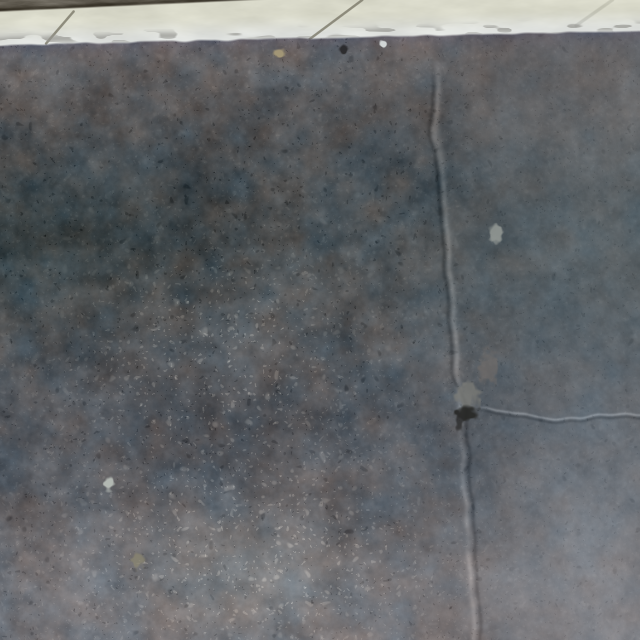
Write a Shadertoy shader that draws this texture.

```glsl
float hash(vec2 p) {
    return fract(sin(dot(p, vec2(127.1, 311.7))) * 43758.545);
}

float noise(vec2 p) {
    vec2 i = floor(p), f = fract(p);
    f = f * f * (3.0 - 2.0 * f);
    return mix(mix(hash(i), hash(i + vec2(1, 0)), f.x),
               mix(hash(i + vec2(0, 1)), hash(i + vec2(1, 1)), f.x), f.y);
}

float fbm(vec2 p) {
    float sum = 0.0, amp = 0.5;
    for (int i = 0; i < 5; i++) {
        sum += amp * noise(p);
        p = mat2(1.6, 1.2, -1.2, 1.6) * p + 7.3;
        amp *= 0.5;
    }
    return sum / 0.97;
}

float segment(vec2 p, vec2 a, vec2 b) {
    vec2 d = b - a;
    return length(p - a - d * clamp(dot(p - a, d) / dot(d, d), 0.0, 1.0));
}

// Soft elliptical glow
float glow(vec2 p, vec2 center, vec2 size) {
    vec2 d = (p - center) / size;
    return exp(-dot(d, d));
}

// Irregular spot with a smooth rim
float spot(vec2 p, vec2 center, vec2 size) {
    float ragged = 0.7 * (noise(p * 160.0) - 0.5);
    return 1.0 - smoothstep(0.55, 1.25, length((p - center) / size) + ragged);
}

// Scattered grains, one per occupied cell
float grains(vec2 p, float scale, float density, float seed) {
    vec2 q = p * scale + 0.5 * vec2(noise(p * scale * 1.7), noise(p * scale * 1.7 + 31.0));
    vec2 cell = floor(q);
    vec2 center = 0.3 + 0.4 * vec2(hash(cell + seed), hash(cell + seed + 17.0));
    float radius = mix(0.12, 0.3, hash(cell + seed + 41.0));
    float present = step(hash(cell + seed + 73.0), density);
    return present * (1.0 - smoothstep(radius * 0.3, radius, length(fract(q) - center)));
}

vec3 wallColor(vec2 p) {
    // Weathered vertical gradient
    vec3 c = mix(vec3(0.475, 0.472, 0.487), vec3(0.335, 0.350, 0.373), smoothstep(0.0, 0.36, p.y));
    c = mix(c, vec3(0.280, 0.302, 0.315), smoothstep(0.30, 0.62, p.y));
    c = mix(c, vec3(0.375, 0.370, 0.375), smoothstep(0.64, 0.93, p.y));

    // Broad pale, dark and brown areas
    c += vec3(0.070, 0.085, 0.092) * glow(p, vec2(1.02, 0.55), vec2(0.27, 0.34));
    c += 0.055 * glow(p, vec2(0.98, 0.20), vec2(0.20, 0.18));
    c -= vec3(0.045, 0.035, 0.040) * glow(p, vec2(0.04, 0.62), vec2(0.28, 0.13));
    c -= 0.035 * glow(p, vec2(0.36, 0.72), vec2(0.10, 0.10));
    c -= 0.030 * glow(p, vec2(0.18, 0.30), vec2(0.25, 0.10));
    c += vec3(0.070, 0.055, 0.045) * glow(p, vec2(0.33, 0.46), vec2(0.16, 0.12));
    c += vec3(0.025, 0.020, 0.005) * glow(p, vec2(0.38, 0.10), vec2(0.16, 0.10));

    // Mottling and fine tone variation, rougher on the left
    float rough = mix(1.0, 0.55, smoothstep(0.55, 0.85, p.x));
    float blotch = fbm(p * vec2(13.0, 11.0)) - 0.5;
    float tint = fbm(p * 24.0 + 50.0) - 0.5;
    c += 0.16 * rough * blotch;
    c += 0.14 * rough * (fbm(p * 48.0 + 9.0) - 0.5);
    c += 0.055 * (fbm(p * 150.0) - 0.5);
    c += vec3(0.10, 0.01, -0.05) * tint * rough;

    // Pebbles and pits
    float cluster = 0.25 + glow(p, vec2(0.34, 0.43), vec2(0.20, 0.16))
                  + glow(p, vec2(0.40, 0.13), vec2(0.26, 0.13));
    for (int i = 0; i < 3; i++) {
        float k = float(i);
        float scale = 42.0 + 34.0 * k;
        c += vec3(0.11, 0.105, 0.095) * rough * min(cluster, 1.0) * grains(p, scale, 0.36, 5.0 + k);
        c -= 0.07 * rough * grains(p + 0.37, scale * 1.2, 0.13, 25.0 + k);
    }
    return c;
}

vec3 addCracks(vec3 c, vec2 p) {
    // Raised vertical seam with a dark side
    float seamX = 0.742 - 0.066 * p.y - 0.009 * glow(p.yy, vec2(0.79), vec2(0.06))
                + 0.005 * (noise(vec2(p.y * 38.0, 3.0)) - 0.5);
    float d = p.x - seamX;
    float span = 1.0 - smoothstep(0.84, 0.92, p.y);
    float upper = smoothstep(0.36, 0.42, p.y);
    float broken = mix(0.35 + 0.65 * noise(vec2(p.y * 55.0, 8.0)), 0.9, upper);
    float width = 0.0045 + 0.003 * glow(p.yy, vec2(0.77), vec2(0.05));
    c += vec3(0.125, 0.120, 0.115) * span * broken * exp(-pow(d / width, 2.0));
    c -= 0.075 * span * exp(-pow((d + mix(-0.010, 0.008, upper)) / 0.0035, 2.0));

    // Thin branch running to the right
    float branchY = 0.353 + 0.009 * cos((p.x - 0.745) * 23.0) * (1.0 - smoothstep(0.85, 1.0, p.x))
                  + 0.004 * (noise(vec2(p.x * 45.0, 2.0)) - 0.5);
    float reach = smoothstep(0.735, 0.77, p.x);
    c += 0.13 * reach * exp(-pow((p.y - branchY) / 0.0022, 2.0));
    c -= 0.07 * reach * exp(-pow((p.y - branchY + 0.005) / 0.0025, 2.0));

    // Chipped mortar and hole at the junction
    c = mix(c, vec3(0.49, 0.49, 0.47), 0.75 * spot(p, vec2(0.730, 0.383), vec2(0.020, 0.020)));
    c = mix(c, vec3(0.46, 0.43, 0.41), 0.55 * spot(p, vec2(0.762, 0.425), vec2(0.016, 0.026)));
    c = mix(c, vec3(0.15, 0.15, 0.14), 0.9 * spot(p, vec2(0.729, 0.354), vec2(0.020, 0.011)));
    return mix(c, vec3(0.17), 0.8 * spot(p, vec2(0.718, 0.342), vec2(0.006, 0.018)));
}

vec3 ledgeColor(vec2 p, float edge) {
    vec3 c = mix(vec3(0.87, 0.88, 0.87), vec3(0.85, 0.85, 0.79), smoothstep(0.0, 0.04, p.y - edge));
    c += 0.10 * (fbm(p * vec2(18.0, 60.0)) - 0.5);
    float joint = min(segment(p, vec2(0.115, 0.982), vec2(0.072, 0.932)),
                      segment(p, vec2(0.566, 1.0), vec2(0.484, 0.939)));
    c = mix(c, vec3(0.50, 0.49, 0.43), 0.85 * (1.0 - smoothstep(0.0008, 0.003, joint)));
    float faint = segment(p, vec2(0.957, 1.0), vec2(0.90, 0.96));
    c -= 0.09 * (1.0 - smoothstep(0.001, 0.004, faint));
    // Flaked paint near the lip
    float flakes = smoothstep(0.62, 0.76, noise(p * vec2(38.0, 170.0)));
    return mix(c, vec3(0.58, 0.58, 0.56), 0.7 * flakes * glow(p.yy, vec2(edge + 0.008), vec2(0.010)));
}

void mainImage(out vec4 fragColor, in vec2 fragCoord) {
    vec2 p = fragCoord / iResolution.xy;
    vec3 c = addCracks(wallColor(p), p);

    // Isolated chips
    c = mix(c, vec3(0.60, 0.62, 0.60), 0.8 * spot(p, vec2(0.775, 0.635), vec2(0.010, 0.014)));
    c = mix(c, vec3(0.70, 0.72, 0.70), spot(p, vec2(0.170, 0.245), vec2(0.008, 0.011)));
    c = mix(c, vec3(0.55, 0.53, 0.44), 0.7 * spot(p, vec2(0.215, 0.125), vec2(0.010, 0.013)));
    c = mix(c, vec3(0.64, 0.59, 0.46), spot(p, vec2(0.436, 0.917), vec2(0.012, 0.007)));
    c = mix(c, vec3(0.18), spot(p, vec2(0.536, 0.922), vec2(0.008, 0.007)));

    // Ledge, its shadow and the strip behind it
    float edge = 0.929 + 0.023 * p.x + 0.003 * (noise(vec2(p.x * 45.0, 1.0)) - 0.5);
    c += vec3(-0.025, -0.025, 0.015) * exp(-max(edge - p.y, 0.0) / 0.012);
    c = mix(c, ledgeColor(p, edge), smoothstep(-0.0025, 0.0025, p.y - edge));
    float back = p.y - 0.982 - 0.046 * p.x;
    vec3 strip = vec3(0.40, 0.38, 0.34) + 0.25 * (fbm(p * vec2(25.0, 140.0)) - 0.5);
    strip -= 0.14 * exp(-pow((back - 0.003) / 0.003, 2.0));
    c = mix(c, strip, smoothstep(-0.002, 0.002, back));
    c = mix(c, vec3(0.82, 0.84, 0.84), spot(p, vec2(0.599, 0.931), vec2(0.006, 0.006)));
    fragColor = vec4(clamp(c, 0.0, 1.0), 1.0);
}
```
